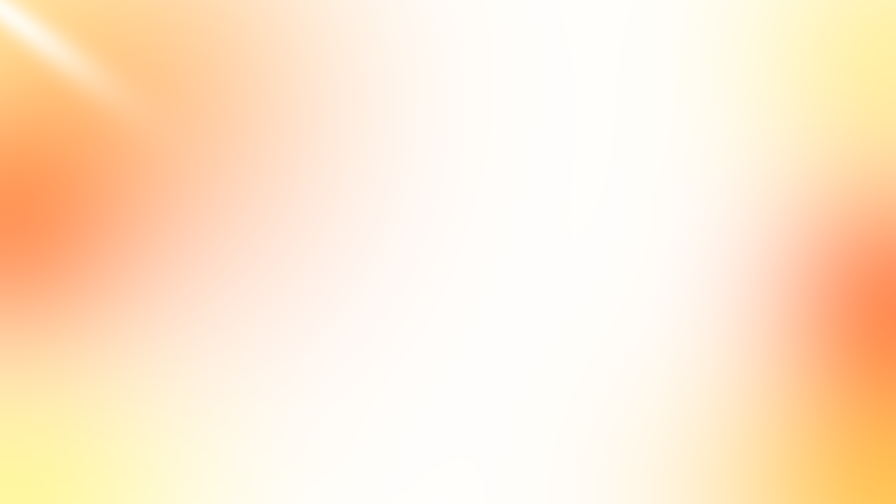
A Shadertoy shader for this background:

```glsl
// A warm white backdrop with peach, orange and yellow glows at both sides
// and a pale beam in the upper left corner. Each glow is an elliptical
// Gaussian that absorbs some green and blue from the white base.

// Elliptical falloff: 1 at the centre, 1/e at the given radii.
float glow(vec2 p, vec2 centre, vec2 radii) {
    vec2 q = (p - centre) / radii;
    return exp(-dot(q, q));
}

// Soft streak running down and right, widening as it fades.
float beam(vec2 p, vec2 start) {
    vec2 d = p - start;
    float along = dot(d, vec2(0.8, -0.6));
    float across = dot(d, vec2(0.6, 0.8));
    float width = 0.028 + 0.05 * max(along, 0.0);
    return exp(-pow(across / width, 2.0) - pow(along / 0.24, 2.0));
}

void mainImage(out vec4 fragColor, in vec2 fragCoord) {
    // Canvas height is 1, width is 16/9.
    vec2 p = fragCoord / iResolution.xy * vec2(16.0 / 9.0, 1.0);

    // Absorbed green and blue, starting from a warm white.
    vec2 absorbed = vec2(0.004, 0.010);

    // Left side: wide peach, orange core, yellow corners.
    absorbed += vec2(0.19, 0.27) * glow(p, vec2(0.30, 0.76), vec2(0.38, 0.42));
    absorbed += vec2(0.32, 0.45) * glow(p, vec2(-0.02, 0.55), vec2(0.27, 0.25));
    absorbed += vec2(0.02, 0.24) * glow(p, vec2(0.0, 0.95), vec2(0.50, 0.33));
    absorbed += vec2(0.02, 0.35) * glow(p, vec2(0.0, 0.0), vec2(0.36, 0.30));

    // Right side: orange core, amber below, pale yellow above.
    absorbed += vec2(0.41, 0.54) * glow(p, vec2(1.79, 0.40), vec2(0.25, 0.25));
    absorbed += vec2(0.19, 0.60) * glow(p, vec2(1.80, 0.0), vec2(0.38, 0.29));
    absorbed += vec2(0.05, 0.33) * glow(p, vec2(1.80, 0.88), vec2(0.30, 0.30));

    vec3 color = vec3(1.0, 1.0 - absorbed);

    // Beam of light over the upper left corner.
    color = mix(color, vec3(1.0, 0.99, 0.96), 0.95 * beam(p, vec2(0.0, 0.985)));

    fragColor = vec4(clamp(color, 0.0, 1.0), 1.0);
}
```
